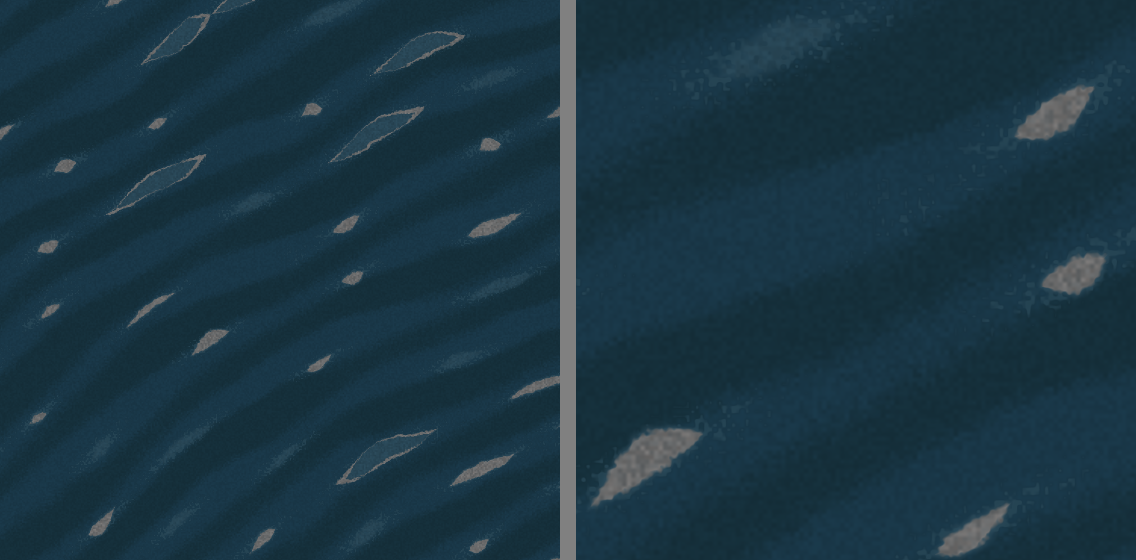
Left: the whole. Right: its middle third, enlarged.
Write a Shadertoy shader that draws this texture.

```glsl
// Dark teal water at dusk: slanted, gently bent swells with stippled shading.
// Swells are layered sines in a bent frame; pale lens-shaped glints are
// scattered over jittered cells along the crests, some solid, some rimmed.

float hash(vec2 p) {
    vec3 q = fract(vec3(p.xyx) * 0.1031);
    q += dot(q, q.yzx + 33.33);
    return fract((q.x + q.y) * q.z);
}

// Fine stipple with softened cell borders
float grain(vec2 p) {
    vec2 i = floor(p), f = smoothstep(0.0, 1.0, fract(p));
    return mix(mix(hash(i), hash(i + vec2(1, 0)), f.x),
               mix(hash(i + vec2(0, 1)), hash(i + vec2(1, 1)), f.x), f.y);
}

// Layered sines, roughly -1 to 1
float ripple(vec2 p) {
    float sum = 0.0, amp = 0.5;
    for (int i = 0; i < 4; i++) {
        sum += amp * sin(p.x + 1.7 * sin(p.y + float(i))) * cos(0.8 * p.y - 0.6 * p.x);
        p = mat2(1.5, 1.1, -1.1, 1.5) * p + 2.3;
        amp *= 0.6;
    }
    return sum;
}

// Frame whose x axis runs along the swells, shallower toward the right
vec2 swellFrame(vec2 uv) {
    vec2 c = uv - 0.5;
    vec2 p = mat2(0.87, -0.49, 0.49, 0.87) * c;
    p.y += 0.17 * p.x * p.x + 0.012 * sin(7.0 * p.x + 5.0 * p.y)
         + 0.005 * sin(15.0 * p.x - 11.0 * p.y + 1.0);
    return p;
}

// Coverage of x: halo, y: slate body, z: pale highlight
vec3 glints(vec2 p, vec2 uv, float speckle) {
    vec3 cover = vec3(0);
    vec2 cell = vec2(0.27, 0.105);
    float soft = max(0.0015, 0.7 / iResolution.y);
    float rough = 0.0025 * ripple(uv * 110.0) + 0.003 * (speckle - 0.5);
    for (int j = -1; j <= 1; j++)
    for (int i = -1; i <= 1; i++) {
        float row = floor(p.y / cell.y) + float(j);
        float shift = hash(vec2(row + 40.0, 7.0));
        vec2 id = vec2(floor(p.x / cell.x + shift) + float(i), row) + 60.0;
        float kind = hash(id + 3.1), size = hash(id + 17.7), lean = hash(id + 29.3) - 0.5;
        vec2 jitter = vec2(hash(id + 5.5), hash(id + 11.9)) - 0.5;
        vec2 center = (id - 60.0 + 0.5 + vec2(0.6, 0.3) * jitter - vec2(shift, 0)) * cell;
        vec2 q = p - center;

        bool rimmed = kind > 0.74;
        float len = rimmed ? mix(0.065, 0.12, size) : mix(0.02, 0.075, size * size);
        float wide = rimmed ? mix(0.014, 0.020, kind) : mix(0.006, 0.012, jitter.x + 0.5);
        float t = clamp(q.x / len, -1.0, 1.0);
        float beyond = max(abs(q.x) - len, 0.0);
        vec2 h = q / vec2(len + 0.055, wide + 0.009);
        q.y += 0.012 * lean * t * t + 0.003 * sin(q.x * 45.0 + size * 6.0);
        float d = abs(q.y) - wide * (1.0 - t * t) * (1.0 + 1.3 * lean * t)
                + rough + beyond + 0.002 * t * t;

        // Stippled trail stretched along the crest
        cover.x = max(cover.x, 0.66 * exp(-dot(h, h) * 1.3));

        if (rimmed) {
            // Bright outline, thick at one tip and broken elsewhere
            float tip = smoothstep(0.45, 0.95, t * sign(lean));
            float breaks = 0.5 + 0.5 * sin(q.x * 38.0 + 2.0 * sign(q.y) + kind * 90.0);
            float rim = abs(d + 0.002) - mix(0.0026 * breaks, 0.007, tip);
            float body = smoothstep(soft, -soft, d);
            cover.y = max(cover.y, body * 0.8);
            cover.z = max(cover.z, smoothstep(soft, -soft, rim) * body);
        } else if (kind > 0.24 - 0.2 * center.y) {
            // Solid glint with a thin slate fringe
            cover.y = max(cover.y, smoothstep(0.004, -0.002, d - 0.001));
            cover.z = max(cover.z, smoothstep(soft, -soft, d));
        } else {
            // Faint glint: body only
            cover.y = max(cover.y, 0.6 * smoothstep(0.004, -0.004, d));
        }
    }
    return cover;
}

void mainImage(out vec4 fragColor, in vec2 fragCoord) {
    vec2 uv = fragCoord / iResolution.y;
    vec2 p = swellFrame(uv);
    float speckle = grain(uv * 370.0);
    float dots = grain(uv * 370.0 + 91.0);

    vec3 deep = vec3(0.082, 0.184, 0.228);
    vec3 crestBlue = vec3(0.098, 0.215, 0.280);
    vec3 teal = vec3(0.160, 0.285, 0.345);
    vec3 slate = vec3(0.165, 0.280, 0.340);
    vec3 pale = vec3(0.450, 0.440, 0.435);

    // Swells: light along the middle of each cell row, stippled between tones
    float drift = 1.1 * ripple(p * vec2(5.0, 9.0) + 4.0);
    float swell = -cos(6.2832 * p.y / 0.105 + drift)
                + 0.55 * sin(p.y * 27.0 + p.x * 8.0 + 2.0 * drift);
    float tone = smoothstep(-0.7, 0.7, swell + 0.7 * (speckle - 0.5));
    vec3 color = mix(deep, crestBlue, tone);
    color *= 1.0 + 0.12 * (dots - 0.5);

    // Glints with their stippled trails
    vec3 cover = glints(p, uv, speckle);
    float patches = 0.3 * smoothstep(0.1, 0.7, ripple(p * vec2(6.0, 14.0))) * tone;
    float density = max(cover.x, patches);
    float stipple = smoothstep(-0.12, 0.18, density - 0.15 - 0.75 * dots);
    color = mix(color, teal, 0.75 * stipple);
    color = mix(color, slate * (0.9 + 0.2 * speckle), cover.y);
    color = mix(color, pale * (0.86 + 0.24 * dots), cover.z * (0.8 + 0.2 * speckle));

    fragColor = vec4(color, 1.0);
}
```
